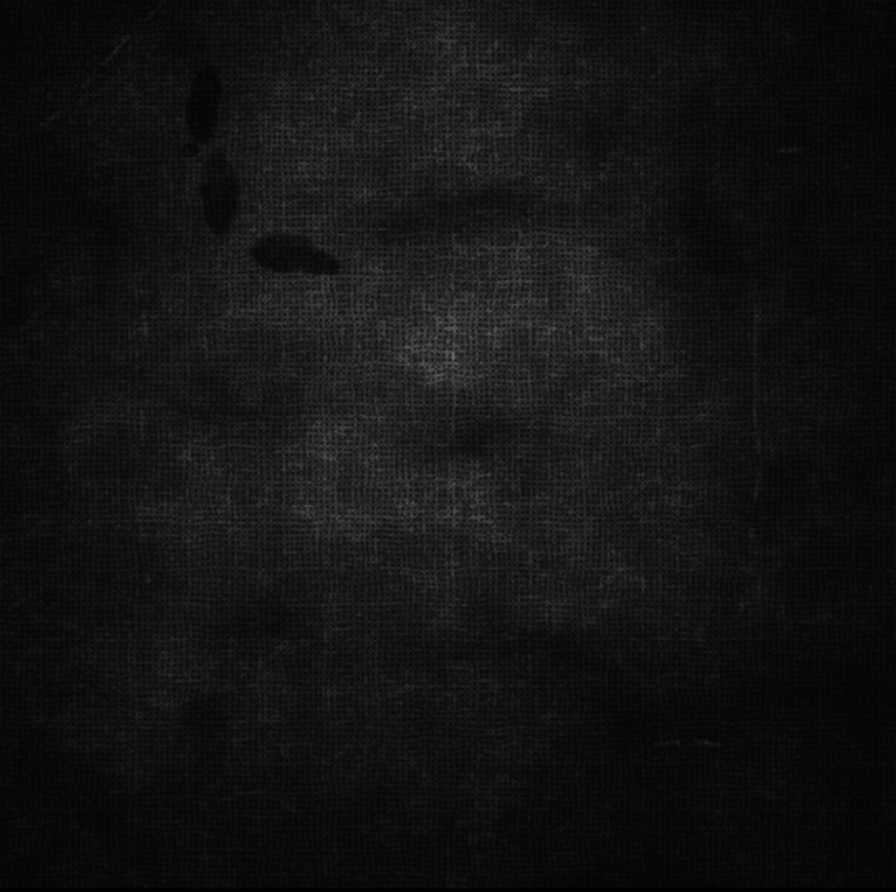
A WebGL 2 fragment shader for this texture:

```glsl
#version 300 es
precision highp float;

uniform vec2 u_resolution;
out vec4 fragColor;

const float TAU = 6.2831853;
const float THREADS = 152.0;        // threads across the cloth
const float WEAVE_DEPTH = 0.6;
const float GRAIN = 0.42;
const float BLOTCH = 1.25;
const float AMBIENT = 0.021;
const float CREASE_GLOW = 0.05;
const float BORDER = 0.004;
const vec3 CLOTH_TINT = vec3(1.0, 1.0, 1.003);

// Soft lights: centre xy, radii zw
const int LIGHTS = 8;
const vec4 LIGHT_SHAPE[LIGHTS] = vec4[](
    vec4(0.47, 0.55, 0.37, 0.36), vec4(0.54, 0.93, 0.23, 0.13),
    vec4(0.20, 0.32, 0.08, 0.20), vec4(0.37, 0.51, 0.035, 0.05),
    vec4(0.52, 0.61, 0.13, 0.07), vec4(0.65, 0.66, 0.06, 0.06),
    vec4(0.33, 0.82, 0.09, 0.10), vec4(0.63, 0.31, 0.045, 0.03));
const float LIGHT_GAIN[LIGHTS] = float[](
    0.112, 0.042, 0.028, 0.042, 0.036, 0.035, 0.022, 0.025);

// Soft dirt: centre xy, radii zw
const int SHADES = 11;
const vec4 SHADE_SHAPE[SHADES] = vec4[](
    vec4(0.66, 0.85, 0.05, 0.04), vec4(0.54, 0.51, 0.065, 0.035),
    vec4(0.27, 0.52, 0.08, 0.04), vec4(0.51, 0.76, 0.13, 0.025),
    vec4(0.78, 0.74, 0.04, 0.06), vec4(0.31, 0.29, 0.06, 0.03),
    vec4(0.55, 0.27, 0.14, 0.035), vec4(0.24, 0.20, 0.04, 0.07),
    vec4(0.01, 0.67, 0.04, 0.05), vec4(0.12, 0.76, 0.07, 0.06),
    vec4(0.70, 0.20, 0.12, 0.05));
const float SHADE_GAIN = 0.42;

// Hard-edged stains: centre xy, radii zw
const int STAINS = 5;
const vec4 STAIN_SHAPE[STAINS] = vec4[](
    vec4(0.230, 0.885, 0.019, 0.043), vec4(0.247, 0.782, 0.018, 0.046),
    vec4(0.316, 0.717, 0.036, 0.020), vec4(0.357, 0.706, 0.022, 0.013),
    vec4(0.217, 0.836, 0.009, 0.009));
const float STAIN_GAIN = 0.55;

// Worn creases: start xy, end zw
const int CREASES = 9;
const vec4 CREASE_LINE[CREASES] = vec4[](
    vec4(0.160, 0.35, 0.161, 0.65), vec4(0.840, 0.70, 0.846, 0.46),
    vec4(0.846, 0.46, 0.820, 0.28), vec4(0.720, 0.835, 0.91, 0.829),
    vec4(0.720, 0.167, 0.80, 0.164), vec4(0.190, 1.0, 0.05, 0.86),
    vec4(0.510, 0.97, 0.43, 0.935), vec4(0.430, 0.935, 0.385, 0.84),
    vec4(0.505, 0.35, 0.505, 0.74));

float hash(vec2 p) {
    vec3 q = fract(p.xyx * 0.1031);
    q += dot(q, q.yzx + 33.33);
    return fract((q.x + q.y) * q.z);
}

float noise(vec2 p) {
    vec2 i = floor(p), f = fract(p);
    f = f * f * (3.0 - 2.0 * f);
    return mix(mix(hash(i), hash(i + vec2(1, 0)), f.x),
               mix(hash(i + vec2(0, 1)), hash(i + 1.0), f.x), f.y);
}

float fbm(vec2 p) {
    float sum = 0.0, gain = 0.5;
    for (int i = 0; i < 5; i++) {
        sum += gain * noise(p);
        p = mat2(1.6, 1.2, -1.2, 1.6) * p + 17.3;
        gain *= 0.5;
    }
    return sum;
}

float ellipseSquared(vec2 p, vec4 shape) {
    vec2 d = (p - shape.xy) / shape.zw;
    return dot(d, d);
}

float segmentDistance(vec2 p, vec4 line) {
    vec2 a = p - line.xy, b = line.zw - line.xy;
    return length(a - b * clamp(dot(a, b) / dot(b, b), 0.0, 1.0));
}

// Woven threads of uneven width, with dark gaps between them
float weave(vec2 uv) {
    vec2 p = uv * THREADS;
    p += 0.7 * (vec2(noise(uv * 38.0), noise(uv * 38.0 + 71.0)) - 0.5);
    vec2 ridge = 0.5 + 0.5 * cos(TAU * p);
    vec2 id = floor(p + 0.5);
    ridge *= 0.65 + 0.6 * vec2(hash(vec2(id.x, 3.0)), hash(vec2(id.y, 9.0)));
    float over = 0.12 * cos(0.5 * TAU * p.x) * cos(0.5 * TAU * p.y);
    float cloth = 1.0 - (1.0 - ridge.x) * (1.0 - ridge.y) + over;
    float visible = 1.0 - smoothstep(0.35, 0.7, THREADS / u_resolution.x);
    return 1.0 + WEAVE_DEPTH * visible * (cloth - 0.66);
}

void main() {
    vec2 uv = gl_FragCoord.xy / u_resolution;
    vec2 wobble = vec2(fbm(uv * 14.0), fbm(uv * 14.0 + 43.0)) - 0.48;
    vec2 bent = uv + 0.07 * wobble;

    // Broad light and dirt
    float tone = AMBIENT;
    for (int i = 0; i < LIGHTS; i++)
        tone += LIGHT_GAIN[i] * exp(-ellipseSquared(bent, LIGHT_SHAPE[i]));
    for (int i = 0; i < SHADES; i++)
        tone *= 1.0 - SHADE_GAIN * exp(-ellipseSquared(bent, SHADE_SHAPE[i]));
    float blotch = 0.6 * fbm(uv * vec2(7.0, 9.0) + wobble) + 0.4 * fbm(uv * 26.0 + 8.0);
    tone *= 1.0 + BLOTCH * (blotch - 0.48);

    // Stains with ragged rims
    float stain = 0.0;
    for (int i = 0; i < STAINS; i++) {
        float d = ellipseSquared(uv + 0.03 * wobble, STAIN_SHAPE[i]);
        stain = max(stain, 1.0 - smoothstep(0.6, 1.5, d));
    }
    tone *= 1.0 - STAIN_GAIN * stain * (0.7 + 0.5 * noise(uv * 70.0));

    // Broken crease lines
    float crease = 0.0;
    for (int i = 0; i < CREASES; i++) {
        float d = segmentDistance(uv + 0.018 * wobble, CREASE_LINE[i]);
        crease = max(crease, exp(-d * d / 0.000007));
    }
    tone += CREASE_GLOW * crease * smoothstep(0.3, 0.75, noise(uv * 60.0));

    // Cloth, stray fibres and grain
    float fibre = noise(uv * vec2(50.0, 300.0)) + noise(uv * vec2(300.0, 60.0)) - 1.0;
    float speck = smoothstep(0.78, 0.95, noise(uv * vec2(110.0, 190.0)) * (0.6 + blotch));
    tone *= weave(uv) * (1.0 + 0.22 * fibre + 0.3 * speck);
    tone *= 1.0 + GRAIN * (noise(uv * 430.0) - 0.5);
    tone *= smoothstep(0.5 * BORDER, 1.5 * BORDER, uv.y);
    fragColor = vec4(clamp(tone, 0.0, 1.0) * CLOTH_TINT, 1.0);
}
```
